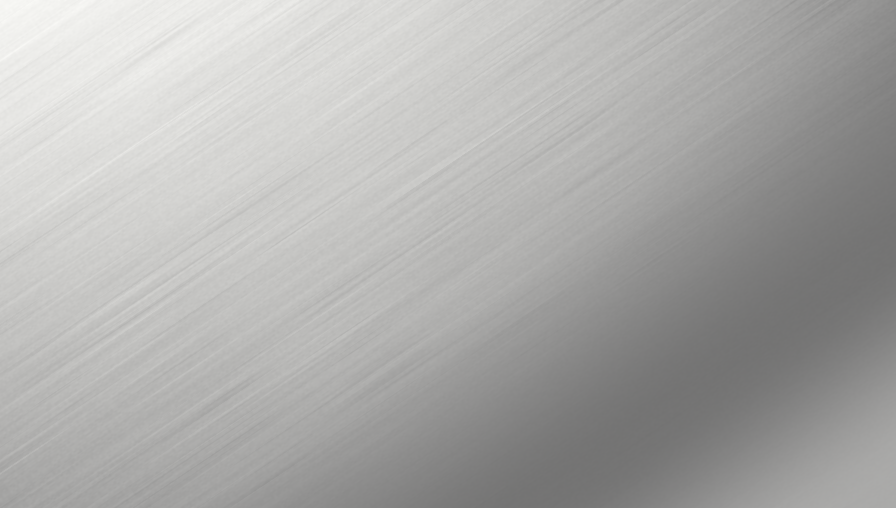
Give the GLSL for this texture, as a Shadertoy shader.

```glsl
// Brushed steel sheet: diagonal hairlines under a soft slanted highlight and shadow.

const float LIGHT_ANGLE = 0.628;
const float BRUSH_ANGLE = 0.59;
const vec3 SHADOW_TINT = vec3(1.003, 1.0, 0.997);
const vec3 LIGHT_TINT = vec3(1.002, 1.001, 0.990);

float hash(vec2 p) {
    vec3 q = fract(vec3(p.xyx) * 0.1031);
    q += dot(q, q.yzx + 33.33);
    return fract((q.x + q.y) * q.z);
}

// Smooth value noise, centred on zero
float noise(vec2 p) {
    vec2 cell = floor(p), f = fract(p);
    f = f * f * (3.0 - 2.0 * f);
    float low = mix(hash(cell), hash(cell + vec2(1, 0)), f.x);
    float high = mix(hash(cell + vec2(0, 1)), hash(cell + vec2(1, 1)), f.x);
    return mix(low, high, f.y) - 0.5;
}

// x runs along the given direction, y across it
vec2 alongAcross(vec2 p, float angle) {
    float c = cos(angle), s = sin(angle);
    return vec2(c * p.x + s * p.y, c * p.y - s * p.x);
}

// Broad reflection: bright corner, dark band, paler far corner
float sheen(vec2 q) {
    float rise = clamp((q.y + 0.32) / 1.13, 0.0, 1.0);
    float tone = 0.455 + 0.20 * smoothstep(-0.61, -0.17, q.y);
    tone += rise * (0.36 - 0.03 * rise);
    tone += 0.21 * (1.0 - smoothstep(-0.98, -0.63, q.y));
    float endFade = (q.x - 1.01) * (q.x - 1.01);
    return tone - 0.12 * endFade * smoothstep(-0.60, -0.20, q.y);
}

// Fine hairlines at several widths, the finest ones shortest
float hairlines(vec2 q) {
    float sum = 0.0;
    vec2 scale = vec2(2.4, 115.0);
    for (int i = 0; i < 3; i++) {
        sum += noise(q * scale + float(i) * 37.3);
        scale *= vec2(1.5, 1.5);
    }
    return sum;
}

// Sparse thin scratches that come and go along the stroke
float scratches(vec2 q, vec2 scale, float seed) {
    return smoothstep(0.20, 0.45, noise(q * scale + seed));
}

void mainImage(out vec4 fragColor, in vec2 fragCoord) {
    vec2 p = fragCoord / iResolution.y;
    vec2 light = alongAcross(p, LIGHT_ANGLE);
    vec2 brush = alongAcross(p, BRUSH_ANGLE);
    float tone = sheen(light);

    // Brushing is clearest in the lit middle and fades into the shadow
    float visible = mix(0.08, 1.0, smoothstep(-0.52, -0.05, light.y));
    visible *= 1.0 - 0.35 * smoothstep(0.35, 0.75, light.y);
    // Bundles of strokes press harder in some places than in others
    float pressure = 1.0 + 0.9 * noise(brush * vec2(1.5, 14.0) + 90.0);
    float relief = 0.021 * hairlines(brush);
    relief += 0.022 * scratches(brush, vec2(3.2, 185.0), 11.7);
    relief -= 0.026 * scratches(brush, vec2(3.6, 200.0), 71.2);
    tone += visible * pressure * relief;

    // Fine surface grain, slightly drawn out along the brushing
    float grain = noise(brush * vec2(190.0, 290.0) + 400.0);
    tone += 0.022 * grain * mix(0.25, 1.0, visible);

    vec3 tint = mix(SHADOW_TINT, LIGHT_TINT, smoothstep(0.45, 0.85, tone));
    fragColor = vec4(clamp(tone * tint, 0.0, 1.0), 1.0);
}
```
